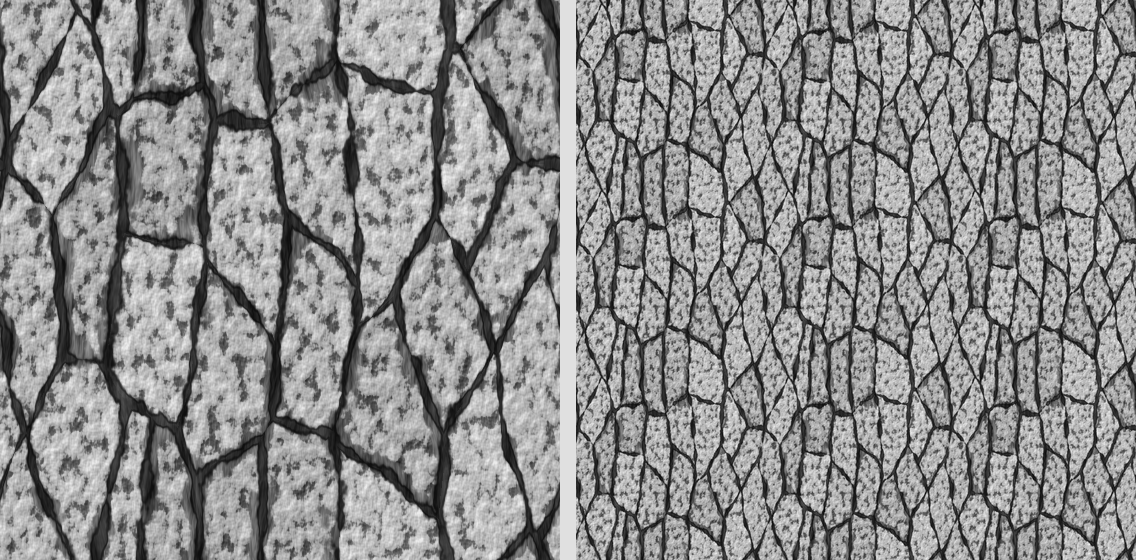
Left: one tile. Right: repeated 3 by 3.
This texture is drawn by a Shadertoy shader. Its source:

```glsl
const float TAU = 6.28319;
const vec2 PLATE_GRID = vec2(8.0, 3.0);
const vec2 CRUST_REPEATS = vec2(38.0, 27.0);
const vec2 FIBRE_REPEATS = vec2(46.0, 10.0);
const vec2 TO_LIGHT = vec2(-0.0022, 0.0030);
const float GROOVE_TONE = 0.17;
const float WOOD_TONE = 0.37;
const float CRUST_TONE = 0.74;

vec2 hash2(vec2 p) {
    vec3 q = fract(p.xyx * vec3(0.1031, 0.1030, 0.0973));
    q += dot(q, q.yzx + 33.33);
    return fract((q.xx + q.yz) * q.zy);
}

vec2 wrapCell(vec2 cell, vec2 repeats) {
    return floor(mod(cell + 0.5, repeats));
}

// Gradient noise that wraps over the canvas, roughly -1 to 1
float cornerSlope(vec2 cell, vec2 f, vec2 corner, vec2 repeats, float seed) {
    float angle = TAU * hash2(wrapCell(cell + corner, repeats) + seed).x;
    return dot(vec2(cos(angle), sin(angle)), f - corner);
}

float gradientNoise(vec2 uv, vec2 repeats, float seed) {
    vec2 cell = floor(uv * repeats);
    vec2 f = fract(uv * repeats);
    vec2 w = f * f * f * (f * (f * 6.0 - 15.0) + 10.0);
    vec2 e = vec2(1.0, 0.0);
    float low = mix(cornerSlope(cell, f, e.yy, repeats, seed),
                    cornerSlope(cell, f, e.xy, repeats, seed), w.x);
    float high = mix(cornerSlope(cell, f, e.yx, repeats, seed),
                     cornerSlope(cell, f, e.xx, repeats, seed), w.x);
    return 1.4 * mix(low, high, w.y);
}

float fbm(vec2 uv, vec2 repeats, float seed) {
    float sum = 0.0, amplitude = 0.5;
    for (int octave = 0; octave < 4; octave++) {
        sum += amplitude * gradientNoise(uv, repeats, seed);
        repeats *= 2.0;
        amplitude *= 0.56;
        seed += 17.0;
    }
    return sum;
}

// Staggered plate centres
vec2 plateSite(vec2 cell, vec2 grid) {
    vec2 id = wrapCell(cell, grid);
    float stagger = 0.5 * mod(id.x, 2.0) - 0.25;
    return cell + 0.5 + 0.7 * (hash2(id + 5.0) - 0.5) + vec2(0.0, stagger);
}

// x: distance to the plate rim in cells, y: random value of the plate
vec2 barkPlate(vec2 uv, vec2 grid) {
    vec2 p = uv * grid;
    vec2 home = floor(p), nearCell = home, nearSite = p;
    float nearest = 100.0;
    for (int y = -2; y <= 2; y++)
    for (int x = -1; x <= 1; x++) {
        vec2 cell = home + vec2(x, y);
        vec2 site = plateSite(cell, grid);
        float d = dot(site - p, site - p);
        if (d < nearest) { nearest = d; nearCell = cell; nearSite = site; }
    }
    float rim = 10.0;
    for (int y = -2; y <= 2; y++)
    for (int x = -2; x <= 2; x++) {
        if (x == 0 && y == 0) continue;
        vec2 site = plateSite(nearCell + vec2(x, y), grid);
        vec2 normal = normalize(site - nearSite);
        float d = dot(0.5 * (site + nearSite) - p, normal);
        // Joints between stacked plates are thinner than the long grooves
        rim = min(rim, d * (1.0 + 1.4 * normal.y * normal.y));
    }
    return vec2(rim, hash2(wrapCell(nearCell, grid) + 71.0).x);
}

vec2 bend(vec2 uv) {
    float lean = 0.030 * gradientNoise(uv, vec2(3.0, 2.0), 11.0);
    vec2 wobble = vec2(gradientNoise(uv, vec2(9.0, 7.0), 23.0),
                       gradientNoise(uv, vec2(11.0, 6.0), 37.0));
    return uv + vec2(lean, 0.0) + vec2(0.012, 0.022) * wobble;
}

void mainImage(out vec4 fragColor, in vec2 fragCoord) {
    vec2 uv = fragCoord / iResolution.xy;
    vec2 bent = bend(uv);

    // Plates with frayed rims
    vec2 plate = barkPlate(bent, PLATE_GRID);
    float lift = plate.x + 0.16 * fbm(uv, vec2(22.0, 12.0), 41.0);
    float depth = 1.0 - smoothstep(0.02, 0.11, lift);

    // Fibrous wood in the grooves and on the flanks
    float fibre = fbm(bent, FIBRE_REPEATS, 53.0);
    float fibreLight = fibre - fbm(bent + TO_LIGHT, FIBRE_REPEATS, 53.0);
    float wood = mix(WOOD_TONE, GROOVE_TONE, depth);
    wood += (0.38 * fibre + 0.30 * fibreLight) * mix(1.0, 0.5, depth);

    // Pale flaky crust with pits
    float crust = fbm(uv, CRUST_REPEATS, 67.0);
    float crustLight = crust - fbm(uv + TO_LIGHT, CRUST_REPEATS, 67.0);
    float pits = 1.0 - smoothstep(-0.30, -0.08, crust);
    float pale = CRUST_TONE + 0.26 * crust + 0.40 * crustLight - 0.26 * pits;
    pale -= 0.10 * (1.0 - plate.y);

    // Crust thins out in patches and on sunken plates
    float patches = fbm(bent, vec2(16.0, 8.0), 83.0);
    float cover = lift - 0.09 + 0.34 * patches + 0.20 * (plate.y - 0.45);
    cover = smoothstep(-0.04, 0.05, cover + 0.12 * crust) * (1.0 - 0.9 * depth);

    // Narrow black crack along the rim
    float crack = 1.0 - smoothstep(0.0, 0.035, abs(lift - 0.045));
    float tone = mix(wood, pale, cover) * (1.0 - 0.55 * crack);
    fragColor = vec4(vec3(clamp(tone, 0.06, 0.92)), 1.0);
}
```
